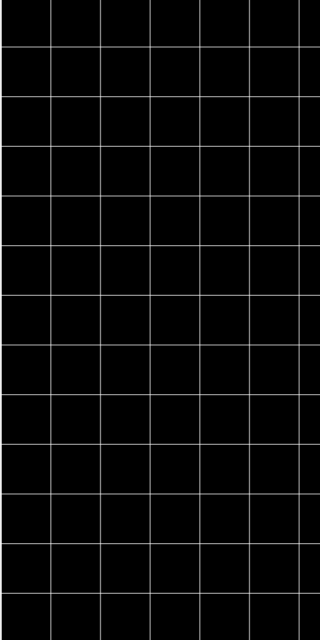
This pattern is drawn by a Shadertoy shader. Its source:

```glsl
// Thin grey square grid on black, with a bright rule along the left border.
// Each axis is repeated with fract, and every line is smoothed by the exact
// share of the pixel it covers, so thin lines keep their weight at any size.

// Lengths are fractions of the canvas width; pairs are (vertical, horizontal).
const float CELL_SIZE = 0.1552;
const vec2 GRID_ORIGIN = vec2(0.0036, 0.1459);
const vec2 LINE_WIDTH = vec2(0.0042, 0.0036);
const vec2 LINE_OPACITY = vec2(0.53, 0.61);
const float BORDER_WIDTH = 0.0054;
const float BORDER_OPACITY = 0.95;
const vec3 BACKGROUND_COLOR = vec3(0.0);
const vec3 LINE_COLOR = vec3(1.0);

// Signed offset from the nearest grid line on each axis.
vec2 offsetToLine(vec2 position) {
    vec2 cell = (position - GRID_ORIGIN) / CELL_SIZE;
    return (fract(cell + 0.5) - 0.5) * CELL_SIZE;
}

// Box-filtered coverage of a pixel by the line on each axis.
vec2 lineCoverage(vec2 offset, float pixelSize) {
    vec2 halfLine = 0.5 * LINE_WIDTH;
    float halfPixel = 0.5 * pixelSize;
    vec2 upper = min(offset + halfPixel, halfLine);
    vec2 lower = max(offset - halfPixel, -halfLine);
    return clamp((upper - lower) / pixelSize, 0.0, 1.0);
}

void mainImage(out vec4 fragColor, in vec2 fragCoord) {
    float pixelSize = 1.0 / iResolution.x;
    vec2 position = fragCoord * pixelSize;

    // Translucent vertical and horizontal lines, brighter where they cross
    vec2 alpha = LINE_OPACITY * lineCoverage(offsetToLine(position), pixelSize);

    // Bright rule on the left border
    float border = clamp((BORDER_WIDTH - position.x) / pixelSize + 0.5, 0.0, 1.0);
    alpha.x = max(alpha.x, BORDER_OPACITY * border);

    float grid = 1.0 - (1.0 - alpha.x) * (1.0 - alpha.y);
    fragColor = vec4(mix(BACKGROUND_COLOR, LINE_COLOR, grid), 1.0);
}
```
